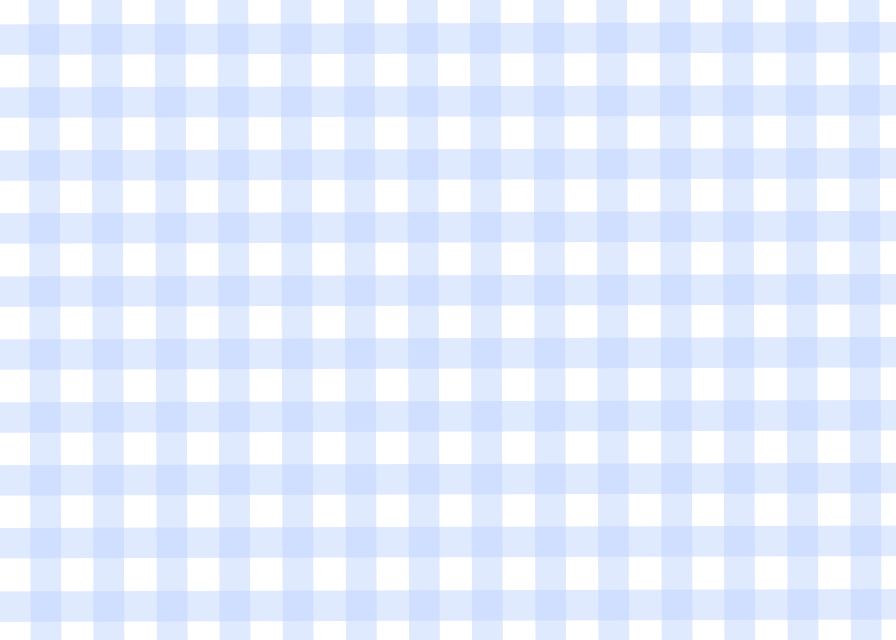
Reproduce this pattern procedurally as a Shadertoy shader.

```glsl
// Pale blue gingham: two sets of translucent bands cross on white cloth.
// Each set is a repeated 1D distance, slightly tilted, with a small noisy
// drift per band; the two coverages blend three flat tones.

// Lengths are fractions of the canvas height, measured from the top left.
const vec2  FIRST_CENTER = vec2(0.0683, 0.0619);  // first column, first row
const vec2  PERIOD       = vec2(0.0986, 0.0984);
const vec2  HALF_WIDTH   = vec2(0.0240, 0.0238);
const vec2  TILT         = vec2(0.0033, -0.0026); // column lean, row lean
const float DRIFT        = 0.0016;                // unevenness of spacing
const float DRIFT_RATE   = 0.63;                  // noise cells per band

const vec3 CLOTH   = vec3(1.0);
const vec3 BAND    = vec3(0.873, 0.917, 1.0);
const vec3 OVERLAP = vec3(0.815, 0.870, 1.0);

// Random slope in -1..1 for a lattice point
float slope(float cell) {
    return 2.0 * fract(sin(cell * 127.1) * 4375.85) - 1.0;
}

// 1D gradient noise
float gradientNoise(float x) {
    float cell = floor(x);
    float f = x - cell;
    float fade = f * f * f * (f * (f * 6.0 - 15.0) + 10.0);
    return mix(slope(cell) * f, slope(cell + 1.0) * (f - 1.0), fade);
}

// Antialiased coverage of a repeated band along one axis
float bands(float pos, float period, float halfWidth, float seed, float pixel) {
    float id = floor(pos / period + 0.5);
    float center = id * period + DRIFT * gradientNoise(id * DRIFT_RATE + seed);
    float dist = abs(pos - center) - halfWidth;
    return clamp(0.5 - dist / pixel, 0.0, 1.0);
}

void mainImage(out vec4 fragColor, in vec2 fragCoord) {
    float pixel = 1.0 / iResolution.y;
    vec2 p = vec2(fragCoord.x, iResolution.y - fragCoord.y) * pixel;

    // Lean each set of bands along its own length
    vec2 pos = p - FIRST_CENTER - TILT * p.yx;
    float column = bands(pos.x, PERIOD.x, HALF_WIDTH.x, 3.3, pixel);
    float row    = bands(pos.y, PERIOD.y, HALF_WIDTH.y, 41.7, pixel);

    // Blend cloth, single band and crossing
    vec3 color = mix(mix(CLOTH, BAND, column), mix(BAND, OVERLAP, column), row);
    fragColor = vec4(color, 1.0);
}
```
